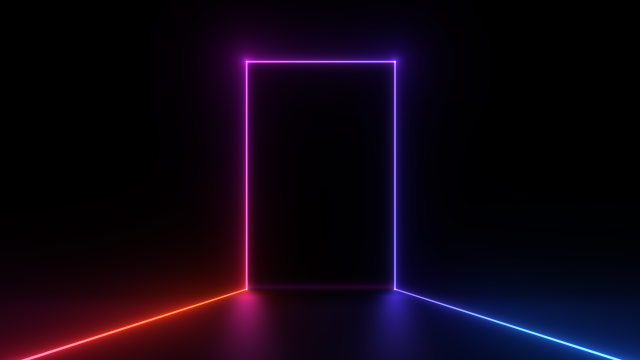
This background is drawn by a WebGL 2 fragment shader. Its source:

```glsl
#version 300 es
precision highp float;
// A neon doorway in a dark room, with two glowing strips running to the viewer.
// Each tube is a segment distance turned into a core and two exponential halos;
// soft floor reflections and a faint haze on the horizon complete the scene.

#define DOOR_LEFT -0.2037
#define DOOR_RIGHT 0.2083
#define DOOR_TOP 0.8287
#define FLOOR_Y 0.1968
#define TUBE_WIDTH 0.0021
#define NEAR_HALO 0.010
#define WIDE_HALO 0.060
#define HALO_GAIN 0.27
#define REFLECTION_GAIN 0.62

uniform vec2 u_resolution;
out vec4 fragColor;

const vec3 MAGENTA = vec3(0.82, 0.18, 0.88);
const vec3 PINK = vec3(1.00, 0.20, 0.60);
const vec3 VIOLET = vec3(0.40, 0.28, 0.98);
const vec3 ORANGE = vec3(1.00, 0.36, 0.06);
const vec3 ROSE = vec3(1.00, 0.30, 0.42);
const vec3 AZURE = vec3(0.28, 0.62, 1.00);

// Distance to segment ab, and the position along it from 0 to 1.
vec2 segment(vec2 p, vec2 a, vec2 b) {
    vec2 ab = b - a;
    float t = clamp(dot(p - a, ab) / dot(ab, ab), 0.0, 1.0);
    return vec2(length(p - a - ab * t), t);
}

// Pale core, tight halo and wide, more saturated halo.
vec3 neon(float d, vec3 color, float width, float spread, float gain) {
    float aa = 0.7 / u_resolution.y;
    float core = 1.0 - smoothstep(width - aa, width + aa, d);
    vec3 halo = color * color * gain * exp(-d / spread);
    halo += color * 0.38 * exp(-d / NEAR_HALO);
    return halo + core * mix(color, vec3(1.0), 0.35) * 0.8;
}

// Light pool below an upright tube, spreading with depth.
float reflection(vec2 p, float x) {
    float depth = max(FLOOR_Y - p.y, 0.0);
    float offset = (p.x - x) / (0.032 + 0.30 * depth);
    return smoothstep(0.0, 0.025, depth) * exp(-depth * 7.0 - offset * offset);
}

void main() {
    vec2 p = (gl_FragCoord.xy - vec2(0.5 * u_resolution.x, 0.0)) / u_resolution.y;
    vec2 cornerL = vec2(DOOR_LEFT, FLOOR_Y);
    vec2 cornerR = vec2(DOOR_RIGHT, FLOOR_Y);
    vec2 topL = vec2(DOOR_LEFT, DOOR_TOP);
    vec2 topR = vec2(DOOR_RIGHT, DOOR_TOP);

    float onFloor = 1.0 - smoothstep(FLOOR_Y - 0.012, FLOOR_Y, p.y);
    float inDoor = step(DOOR_LEFT, p.x) * step(p.x, DOOR_RIGHT) * step(p.y, DOOR_TOP) * (1.0 - onFloor);
    float wallGain = HALO_GAIN * mix(1.0, 0.55, max(inDoor, onFloor));

    // Door frame
    vec2 left = segment(p, cornerL, topL);
    vec2 top = segment(p, topL, topR);
    vec2 right = segment(p, cornerR, topR);
    vec3 leftColor = mix(PINK, MAGENTA, smoothstep(0.0, 0.8, left.y));
    vec3 topColor = mix(MAGENTA, mix(VIOLET, MAGENTA, 0.35), top.y);
    vec3 rightColor = mix(VIOLET, mix(VIOLET, MAGENTA, 0.3), right.y * right.y);
    vec3 color = neon(left.x, leftColor, TUBE_WIDTH, WIDE_HALO, wallGain);
    color += neon(top.x, topColor, TUBE_WIDTH, WIDE_HALO * 1.15, wallGain);
    color += neon(right.x, rightColor, TUBE_WIDTH, WIDE_HALO * 0.85, wallGain * 0.8);

    // Floor strips, wider and brighter toward the viewer
    vec2 warm = segment(p, cornerL, vec2(-0.8694, -0.016));
    vec2 cool = segment(p, cornerR, vec2(0.8787, -0.016));
    vec3 warmColor = mix(ORANGE, ROSE, smoothstep(0.3, 0.95, warm.y));
    vec3 coolColor = mix(VIOLET, AZURE, smoothstep(0.0, 0.6, cool.y));
    float shade = 1.0 - 0.75 * inDoor;
    float warmGain = shade * mix(0.26, 0.46, smoothstep(0.0, 0.3, warm.y));
    float coolGain = shade * mix(0.12, 0.48, cool.y);
    color += neon(warm.x, warmColor, TUBE_WIDTH * (0.7 + 0.9 * warm.y), 0.070, warmGain);
    color += neon(cool.x, coolColor, TUBE_WIDTH * (0.7 + 0.9 * cool.y), 0.075, coolGain);

    // Reflections and ambient floor tint
    color += REFLECTION_GAIN * vec3(0.90, 0.18, 0.75) * reflection(p, DOOR_LEFT);
    color += REFLECTION_GAIN * vec3(0.32, 0.22, 0.95) * reflection(p, DOOR_RIGHT);
    float side = smoothstep(-0.4, 0.5, p.x);
    vec3 ambient = mix(vec3(0.10, 0.01, 0.08), vec3(0.02, 0.04, 0.16), side);
    color += ambient * 0.6 * onFloor * smoothstep(0.0, 0.06, FLOOR_Y - p.y);

    // Horizon haze on the side walls and a thin sheen across the threshold
    float haze = exp(-abs(p.y - FLOOR_Y) / 0.09);
    color += ambient * 0.45 * haze * (1.0 - inDoor) * smoothstep(0.2, 0.5, abs(p.x));
    float sheen = exp(-abs(p.y - FLOOR_Y - 0.006) / 0.010);
    color += vec3(0.13, 0.02, 0.14) * sheen * inDoor;

    fragColor = vec4(min(color, 1.0), 1.0);
}
```
